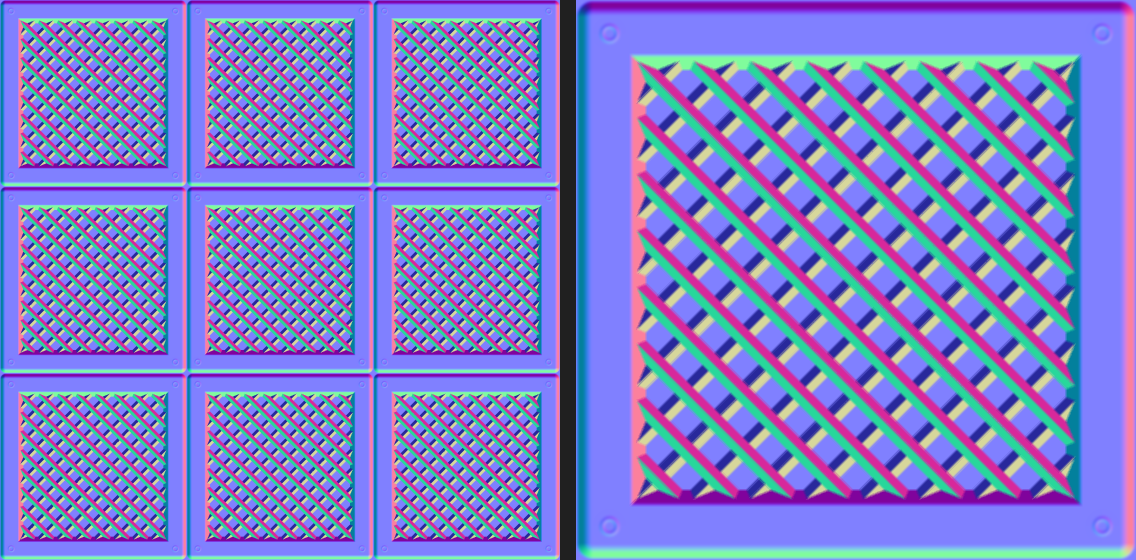
Left, the full canvas; right, a detail of the centre.
Write a three.js fragment shader that draws this texture map.

```glsl
// Normal map of framed square panels, each holding a woven diagonal bar grille
varying vec2 vUv;

const float TILES = 3.0;         // panels across and down
const float CELLS = 8.0;         // grille cells per panel side
const float PANEL_HALF = 0.404;  // half side of the recess, in tiles
const float BAR_HALF = 0.215;    // half bar width, in bar spacings
const float WALL_WIDTH = 0.285;  // recess wall width, in cells
const float BEVEL = 0.03;        // outer bevel width, in tiles
const float STEEP = 0.975;       // sideways part of a steep normal
const float SOFTNESS = 0.002;    // edge smoothing width, in canvases
const int SAMPLES = 3;

// Signed distance to the nearest whole number
float fromLine(float x) {
  return fract(x + 0.5) - 0.5;
}

// Rounded bevel around the tile; c runs from -0.5 to 0.5
vec2 bevelTilt(vec2 c) {
  vec2 q = max(abs(c) - (0.5 - BEVEL), 0.0);
  float len = length(q);
  float depth = BEVEL - len;
  float slope = smoothstep(-0.001, 0.006, depth)
              * (1.0 - smoothstep(0.012, BEVEL, depth));
  return sign(c) * q / max(len, 0.0001) * slope * STEEP;
}

// Faint raised ring of a rivet, mirrored into the four corners
vec2 rivetTilt(vec2 c, vec2 place, float radius, float width) {
  vec2 offset = c - sign(c) * place;
  float len = length(offset);
  float x = (len - radius) / width;
  return offset / max(len, 0.0001) * x * exp(-x * x) * 0.65;
}

// Recessed grille; p runs from 0 to CELLS over the recess
vec2 grilleTilt(vec2 p) {
  vec2 c = p - 0.5 * CELLS;
  vec2 q = abs(c);
  float rising = fromLine(p.x - p.y);
  float falling = fromLine(p.x + p.y);
  float top = 0.0;
  vec2 tilt = vec2(0.0);

  // Rising bars lie beneath the falling bars
  float risingHeight = BAR_HALF - abs(rising);
  if (risingHeight > top) {
    top = risingHeight;
    tilt = sign(rising) * vec2(1.0, -1.0) * 0.69;
  }
  float fallingHeight = BAR_HALF - abs(falling);
  if (fallingHeight > 0.0) {
    top = fallingHeight;
    tilt = sign(falling) * vec2(1.0) * 0.69;
  }

  // Sloping wall of the recess
  float depth = 0.5 * CELLS - max(q.x, q.y);
  float wallHeight = (WALL_WIDTH - depth) * sqrt(2.0);
  if (wallHeight > top) {
    vec2 inward = q.x > q.y ? vec2(-sign(c.x), 0.0) : vec2(0.0, -sign(c.y));
    tilt = inward * STEEP * smoothstep(-0.02, 0.07, depth);
  }
  return tilt;
}

// Sideways part of the surface normal, y up
vec2 surfaceTilt(vec2 uv) {
  vec2 c = fract(uv * TILES) - 0.5;
  if (max(abs(c.x), abs(c.y)) < PANEL_HALF) {
    return grilleTilt((c / PANEL_HALF + 1.0) * 0.5 * CELLS);
  }
  return bevelTilt(c) + rivetTilt(c, vec2(0.44), 0.013, 0.004);
}

// Normal as a colour, with green pointing down
vec3 normalColor(vec2 tilt) {
  float z = sqrt(max(1.0 - dot(tilt, tilt), 0.0));
  return vec3(tilt.x, -tilt.y, z) * 0.5 + 0.5;
}

void main() {
  vec3 total = vec3(0.0);
  for (int j = 0; j < SAMPLES; j++) {
    for (int i = 0; i < SAMPLES; i++) {
      vec2 offset = (vec2(float(i), float(j)) + 0.5) / float(SAMPLES) - 0.5;
      total += normalColor(surfaceTilt(vUv + offset * SOFTNESS));
    }
  }
  gl_FragColor = vec4(total / float(SAMPLES * SAMPLES), 1.0);
}
```
